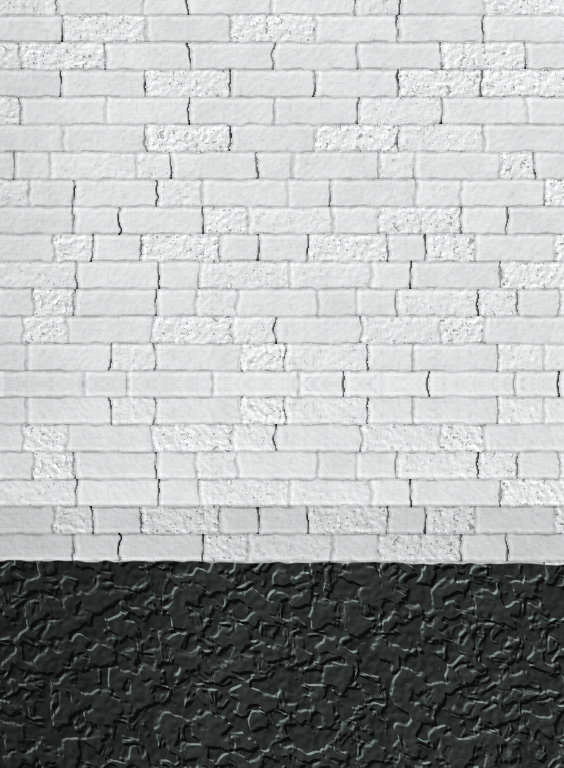
Write a WebGL 1 fragment shader that draws this texture.

```glsl
precision highp float;
// A whitewashed brick wall above a dark, coarsely plastered base.
// Brick courses mirror about mid height; each repeats a small bond pattern.
// Relief comes from value noise lit from the upper left.
uniform vec2 u_resolution;

// Lengths are hundredths of the canvas height.
const float PITCH = 3.568;
const float HALF_MID = 1.667;

float hash(vec2 p) {
  return fract(sin(dot(p, vec2(127.1, 311.7))) * 43758.545);
}

float noise(vec2 p) {
  vec2 i = floor(p), f = fract(p);
  f = f * f * (3.0 - 2.0 * f);
  return mix(mix(hash(i), hash(i + vec2(1, 0)), f.x),
             mix(hash(i + vec2(0, 1)), hash(i + vec2(1, 1)), f.x), f.y);
}

float fbm(vec2 p) {
  float sum = 0.0, amp = 0.53;
  for (int i = 0; i < 4; i++) {
    sum += amp * noise(p);
    p = mat2(1.6, 1.2, -1.2, 1.6) * p + 7.3;
    amp *= 0.5;
  }
  return sum;
}

// Bond of a course: start, second joint, third joint, repeat length.
vec4 bond(float row) {
  vec4 flemish = vec4(0.0, 10.9, 10.9, 16.8);
  if (row < 0.5) return vec4(10.9, 5.7, 16.8, 28.1);
  if (row < 1.5) return flemish + vec4(3.5, 0, 0, 0);
  if (row < 2.5) return vec4(8.7, 11.2, 21.5, 27.2);
  if (row < 3.5) return vec4(9.8, 10.5, 15.6, 21.0);
  if (row < 4.5) return vec4(10.0, 10.7, 16.0, 27.6);
  if (row < 5.5) return vec4(18.4, 10.4, 15.4, 21.7);
  if (row < 6.5) return flemish + vec4(15.6, 0, 0, 0);
  if (row < 7.5) return flemish + vec4(9.6, 0, 0, 0);
  if (row < 8.5) return vec4(6.5, 11.2, 11.2, 15.8);
  if (row > 13.5) return vec4(7.6, 11.1, 16.9, 27.7);
  // Running bond: alternate courses shift by half a brick.
  return vec4(mod(row, 2.0) > 0.5 ? 8.1 : 2.8, 0.0, 0.0, 10.95);
}

// One near edge: 1 at the joint, fading to 0 over the given width.
float edge(float dist, float width, float px) {
  return 1.0 - smoothstep(width * 0.35, width + px, dist);
}

vec3 brickWall(vec2 p, float px) {
  vec2 q = vec2(p.x, abs(p.y - 50.0));
  vec2 wobble = vec2(fbm(q * 0.7), fbm(q * 0.8 + 19.0)) - 0.5;
  vec2 w = q + wobble * vec2(0.85, 0.4);

  // Course and distances to its lower and upper beds
  float row = max(0.0, floor((w.y - HALF_MID) / PITCH) + 1.0);
  float top = HALF_MID + row * PITCH;
  float above = top - w.y;
  float below = row < 0.5 ? w.y + HALF_MID : PITCH - above;

  // Brick between its left and right joints
  vec4 b = bond(row);
  float start = floor((w.x - b.x) / b.w) * b.w;
  float x = w.x - b.x - start;
  float left = x < b.y ? 0.0 : (x < b.z ? b.y : b.z);
  float right = x < b.y ? b.y : (x < b.z ? b.z : b.w);
  float dLeft = x - left, dRight = right - x;
  float id = hash(vec2(floor((start + left) * 3.0 + 0.5), row));
  float depth = hash(vec2(floor((start + right) * 3.0 + 0.5), row + 40.0));

  // Painted face: tint, mottling and grain, rougher on some bricks
  float rough = smoothstep(0.55, 0.95, id) * step(0.5, row);
  float relief = fbm(q * 1.9) - fbm(q * 1.9 + vec2(-0.35, 0.4));
  float pits = smoothstep(0.64, 0.78, fbm(q * 2.3 + 31.0));
  float tone = 0.883 + 0.035 * (id - 0.5) + 0.05 * (fbm(q * 0.45) - 0.5);
  tone += relief * (0.09 + 0.24 * rough) - pits * (0.04 + 0.2 * rough);

  // Mortar, lit lips and cast shadows
  float broken = smoothstep(0.2, 0.75, noise(q * 0.8 + 5.0));
  tone -= 0.19 * edge(below, 0.24, px) * (0.35 + 0.65 * broken);
  tone -= 0.09 * edge(above, 0.2, px);
  tone += 0.035 * edge(abs(above - 0.45), 0.25, px);
  tone -= 0.07 * edge(dLeft, 0.22, px);
  tone += 0.04 * edge(abs(dLeft - 0.5), 0.25, px);
  float dark = 0.14 + 0.48 * smoothstep(0.25, 0.9, depth);
  tone -= dark * edge(dRight, 0.26, px) * (0.4 + 0.6 * broken);

  // Dim courses near the base and softly darker margins
  tone -= 0.075 * (1.0 - smoothstep(34.0, 34.5, p.y + wobble.y));
  tone -= 0.035 * (1.0 - smoothstep(0.0, 14.0, p.x));
  return vec3(tone - 0.004, tone, tone + 0.001);
}

// Smooth flattened islands over a lumpy ground
float plasterHeight(vec2 p) {
  vec2 warp = vec2(noise(p * 0.7), noise(p * 0.7 + 13.0)) * 1.6;
  float lumps = fbm((p + warp) * vec2(0.62, 0.7));
  return smoothstep(0.4, 0.6, lumps) + 0.4 * noise(p * 1.5);
}

vec3 plaster(vec2 p, float width) {
  float h = plasterHeight(p);
  float lit = h - plasterHeight(p + vec2(-0.22, 0.3));
  float tone = 0.148 + 0.02 * h + 0.23 * lit + 0.16 * max(lit - 0.25, 0.0);
  tone += 0.05 * (fbm(p * 2.6) - 0.5);
  tone *= 0.82 + 0.25 * smoothstep(0.0, 0.45, p.x / width);
  return max(tone, 0.045) * vec3(0.95, 1.04, 1.01);
}

void main() {
  float px = 100.0 / u_resolution.y;
  vec2 p = gl_FragCoord.xy * px;
  float width = u_resolution.x * px;
  float rim = 27.0 - 0.007 * p.x + 0.3 * (noise(vec2(p.x * 0.8, 3.0)) - 0.5);
  float wallMask = smoothstep(-px, px, p.y - rim);
  vec3 wall = brickWall(p, px) + 0.05 * edge(abs(p.y - rim - 0.3), 0.2, px);
  vec3 color = mix(plaster(p, width), wall, wallMask);
  gl_FragColor = vec4(clamp(color, 0.0, 1.0), 1.0);
}
```
